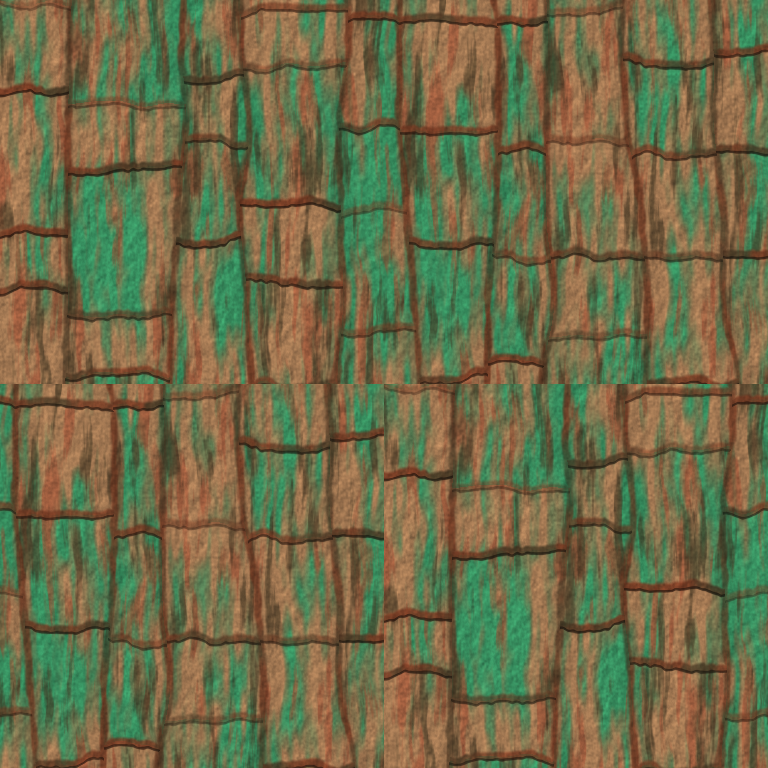
This texture is drawn by a Shadertoy shader. Its source:

```glsl
// Weathered green and tan bark shingles with rust seams, laid as a half-drop repeat.

const vec3 GREEN = vec3(0.22, 0.57, 0.38);
const vec3 OLIVE = vec3(0.43, 0.46, 0.31);
const vec3 TAN   = vec3(0.65, 0.48, 0.33);
const vec3 RED   = vec3(0.60, 0.29, 0.19);
const vec3 RUST  = vec3(0.46, 0.22, 0.13);
const vec3 UMBER = vec3(0.27, 0.22, 0.14);
const vec2 TILES = vec2(9.5, 7.4);

float hash(vec2 p) {
    return fract(sin(dot(p, vec2(127.1, 311.7))) * 43758.5453);
}

float noise(vec2 p) {
    vec2 i = floor(p), f = fract(p);
    f = f * f * (3.0 - 2.0 * f);
    return mix(mix(hash(i), hash(i + vec2(1, 0)), f.x),
               mix(hash(i + vec2(0, 1)), hash(i + vec2(1, 1)), f.x), f.y);
}

float fbm(vec2 p) {
    float sum = 0.0, amp = 0.533;
    for (int i = 0; i < 4; i++) {
        sum += amp * noise(p);
        p = p * 2.03 + vec2(17.3, 9.1);
        amp *= 0.5;
    }
    return sum;
}

// Leaning, slightly wavy left edge of a column.
float columnEdge(float col, float y) {
    float lean = (hash(vec2(col, 5.0)) - 0.3) * 0.9;
    float wave = noise(vec2(y * 9.0, col * 7.0)) - 0.5;
    return col + 0.5 * (hash(vec2(col, 2.0)) - 0.5) - lean * (y - 0.25) + 0.16 * wave;
}

// Jittered lower edge of a shingle.
float rowEdge(float row, float col, vec2 p) {
    float wave = noise(vec2(p.x * 32.0, row * 3.0 + col)) - 0.5;
    return row + 0.55 * (hash(vec2(col, row + 31.0)) - 0.5) + 0.11 * wave;
}

// Soft band of the given half width around distance zero.
float band(float d, float halfWidth) {
    return 1.0 - smoothstep(halfWidth * 0.45, halfWidth * 1.4, abs(d));
}

// Fine crumpled surface height.
float relief(vec2 p) {
    return fbm(p * vec2(95.0, 65.0)) + 0.5 * fbm(p * vec2(60.0, 14.0) + 40.0);
}

// Paint inside one shingle: long vertical streaks over a tone of its own.
vec3 paint(vec2 p, float tone) {
    vec2 q = p + vec2(0.008 * (noise(p * 16.0) - 0.5), 0.0);
    float patches = fbm(q * vec2(34.0, 9.0));
    float streaks = noise(q * vec2(140.0, 17.0) + 8.0);
    float cover = 0.68 * patches + 0.32 * streaks + 0.28 * (tone - 0.5);
    vec3 color = mix(TAN, OLIVE, smoothstep(0.36, 0.53, cover));
    color = mix(color, GREEN, smoothstep(0.48, 0.66, cover));
    float redStreak = fbm(q * vec2(85.0, 11.0) + 70.0);
    color = mix(color, RED, 0.6 * smoothstep(0.56, 0.74, redStreak));
    float crack = fbm(q * vec2(75.0, 10.0) + 150.0);
    return mix(color, UMBER, 0.65 * smoothstep(0.57, 0.75, crack));
}

void mainImage(out vec4 fragColor, in vec2 fragCoord) {
    vec2 uv = fragCoord / iResolution.xy;

    // Half-drop repeat: the lower half is the upper half moved sideways.
    vec2 p = vec2(fract(uv.x + 0.5 * step(uv.y, 0.5)), mod(uv.y, 0.5));
    vec2 grid = p * TILES;

    // Find the column, then the shingle within it.
    float col = floor(grid.x);
    if (grid.x < columnEdge(col, p.y)) col -= 1.0;
    else if (grid.x >= columnEdge(col + 1.0, p.y)) col += 1.0;
    float y = grid.y + hash(vec2(col, 11.0));
    float row = floor(y);
    if (y < rowEdge(row, col, p)) row -= 1.0;
    else if (y >= rowEdge(row + 1.0, col, p)) row += 1.0;

    // Signed distances to the nearest seams, in canvas units.
    float left = grid.x - columnEdge(col, p.y);
    float right = columnEdge(col + 1.0, p.y) - grid.x;
    float side = min(left, right) / TILES.x;
    float below = y - rowEdge(row, col, p);
    float above = rowEdge(row + 1.0, col, p) - y;
    float level = (below < above ? below : -above) / TILES.y;
    float seamRow = row + step(above, below);

    vec3 color = paint(p, hash(vec2(col, row)));

    // Worn rust seams with ragged edges and a dark lower lip.
    float ragged = 0.0035 * (noise(p * vec2(150.0, 60.0)) - 0.5);
    float wear = fbm(p * vec2(24.0, 13.0) + 90.0);
    vec3 seamColor = mix(UMBER, RUST, smoothstep(0.30, 0.56, wear));
    float upright = band(side + ragged, 0.0048) * mix(0.5, 1.0, wear);
    float strength = mix(0.45, 1.0, hash(vec2(col, seamRow + 60.0)));
    float across = band(level + ragged, 0.0058) * strength;
    color = mix(color, seamColor, 0.9 * max(upright, across));
    color *= 1.0 - 0.5 * strength * band(level + 0.0045 + ragged, 0.0018);
    color *= 1.0 - 0.14 * exp(-side * 90.0);

    // Raking light over the crumpled surface, then fine grain.
    float slope = relief(p) - relief(p + vec2(0.0022, -0.0026));
    float grain = noise(p * 310.0) - 0.5;
    color *= 1.0 + 0.65 * slope + 0.16 * grain;
    fragColor = vec4(clamp(color, 0.0, 1.0), 1.0);
}
```
